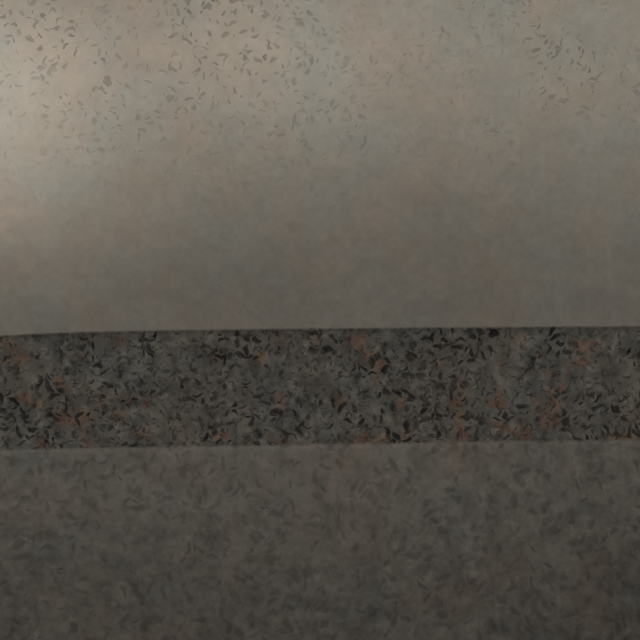
A Shadertoy shader for this texture:

```glsl
// Polished granite steps: a pale upper slab with soft reflected light,
// a dark speckled band across the middle and a dim slab below it.
// Layered value noise makes the mottling, jittered ellipses the mineral flecks.

float hash(vec2 p) {
    vec3 q = fract(vec3(p.xyx) * 0.1031);
    q += dot(q, q.yzx + 33.33);
    return fract((q.x + q.y) * q.z);
}

float noise(vec2 p) {
    vec2 i = floor(p), f = fract(p);
    f = f * f * (3.0 - 2.0 * f);
    return mix(mix(hash(i), hash(i + vec2(1, 0)), f.x),
               mix(hash(i + vec2(0, 1)), hash(i + vec2(1, 1)), f.x), f.y);
}

// Centred fractal noise, roughly -0.5 to 0.5
float fbm(vec2 p) {
    float sum = 0.0, amp = 0.5;
    for (int i = 0; i < 4; i++) {
        sum += amp * (noise(p) - 0.5);
        p = mat2(1.6, 1.2, -1.2, 1.6) * p + 17.3;
        amp *= 0.6;
    }
    return sum;
}

// Coverage of randomly turned elliptical flecks, one candidate per cell
float flecks(vec2 p, float density, float size) {
    p += 0.7 * vec2(noise(p * 1.3) - 0.5, noise(p * 1.3 + 40.0) - 0.5);
    vec2 cell = floor(p);
    float cover = 0.0;
    for (int y = -1; y <= 1; y++)
    for (int x = -1; x <= 1; x++) {
        vec2 id = cell + vec2(x, y);
        vec2 d = p - id - vec2(hash(id + 3.1), hash(id + 71.7));
        float angle = 6.283 * hash(id + 19.4);
        float c = cos(angle), s = sin(angle);
        d = mat2(c, -s, s, c) * d;
        float radius = size * mix(0.5, 1.2, hash(id + 53.2));
        float shape = 1.0 - smoothstep(0.45, 1.25, length(d * vec2(0.65, 1.4)) / radius);
        float present = step(hash(id + 97.9), density);
        cover = max(cover, shape * present * mix(0.45, 1.0, hash(id + 11.8)));
    }
    return cover;
}

float glow(vec2 p, vec2 centre, vec2 spread) {
    vec2 d = (p - centre) / spread;
    return exp(-dot(d, d));
}

void mainImage(out vec4 fragColor, in vec2 fragCoord) {
    vec2 uv = fragCoord / iResolution.xy;
    float px = 1.0 / iResolution.y;

    // Slightly tilted, bowed edges of the band
    float topEdge = 0.483 + 0.007 * uv.x - 0.008 * exp(-uv.x * 7.0) + 0.0008 * fbm(uv.xx * 40.0);
    float lowEdge = 0.298 + 0.016 * uv.x + 0.001 * fbm(uv.xx * 30.0 + 9.0);
    float upper = smoothstep(-1.2 * px - 0.001, 1.2 * px + 0.001, uv.y - topEdge);
    float lower = smoothstep(-1.2 * px - 0.001, 1.2 * px + 0.001, lowEdge - uv.y);

    float broad = fbm(uv * 9.0);
    float mottle = fbm(uv * 48.0 + 5.0);
    float grain = fbm(uv * 125.0 + 31.0);

    // Upper slab: light rises with height, with reflections at left and centre
    float light = 0.355 + 0.16 * smoothstep(0.49, 0.95, uv.y);
    light += 0.17 * glow(uv, vec2(-0.03, 0.84), vec2(0.20, 0.20));
    light += 0.06 * glow(uv, vec2(0.42, 0.91), vec2(0.24, 0.16));
    light += 0.05 * glow(uv, vec2(0.0, 0.65), vec2(0.30, 0.14));
    light -= 0.025 * glow(uv, vec2(0.0, 1.03), vec2(0.25, 0.07));
    float clarity = smoothstep(0.58, 1.0, uv.y);
    float specks = flecks(uv * 85.0, 0.18 + 0.42 * clarity, 0.36)
                 * smoothstep(-0.28, 0.22, broad + 0.15 * (0.5 - uv.x));
    light += 0.025 * broad + (0.03 + 0.02 * clarity) * mottle + 0.035 * grain;
    light *= 1.0 - 0.22 * clarity * specks;
    vec3 upperColour = light * vec3(1.0, 0.95, 0.865);

    // Middle band: grey crystals, rusty stains and black mica
    float mica = flecks(uv * 78.0 + 13.0, 0.62, 0.45);
    float fineMica = flecks(uv * 125.0 + 57.0, 0.45, 0.42);
    float crystals = flecks(uv * 55.0 + 91.0, 0.5, 0.5);
    float patches = smoothstep(-0.22, 0.16, fbm(uv * 17.0 + 23.0));
    float band = 0.252 + 0.09 * mottle + 0.08 * grain + 0.045 * crystals;
    band *= 1.0 - 0.58 * mica * patches;
    band *= 1.0 - 0.28 * fineMica;
    band *= 1.0 - 0.15 * glow(uv, vec2(uv.x, topEdge), vec2(1.0, 0.006));
    vec3 bandColour = band * vec3(1.0, 0.955, 0.875);
    float rust = smoothstep(0.08, 0.3, fbm(uv * 32.0 + 77.0)) * (1.0 - mica);
    bandColour *= mix(vec3(1.0), vec3(1.14, 0.96, 0.88), rust);

    // Lower slab: dim, blurred grain that darkens toward the viewer
    float dim = 0.258 + 0.05 * smoothstep(0.0, 0.32, uv.y);
    dim -= 0.025 * smoothstep(0.6, 1.0, uv.x) * (1.0 - uv.y);
    dim += 0.025 * broad + 0.075 * mottle + 0.055 * grain;
    dim *= 1.0 - 0.15 * flecks(uv * 65.0 + 37.0, 0.5, 0.5);
    dim += 0.018 * flecks(uv * 38.0 + 63.0, 0.25, 0.4);
    dim += 0.018 * exp(-abs(uv.y - lowEdge + 0.005) * 250.0);
    vec3 lowerColour = dim * vec3(1.0, 0.945, 0.865);

    vec3 colour = mix(bandColour, upperColour, upper);
    colour = mix(colour, lowerColour, lower);

    // Faint warm and cool drift across the stone
    float tint = fbm(uv * 14.0 + 121.0);
    colour *= 1.0 + tint * vec3(0.07, -0.015, -0.06);
    fragColor = vec4(clamp(colour, 0.0, 1.0), 1.0);
}
```
